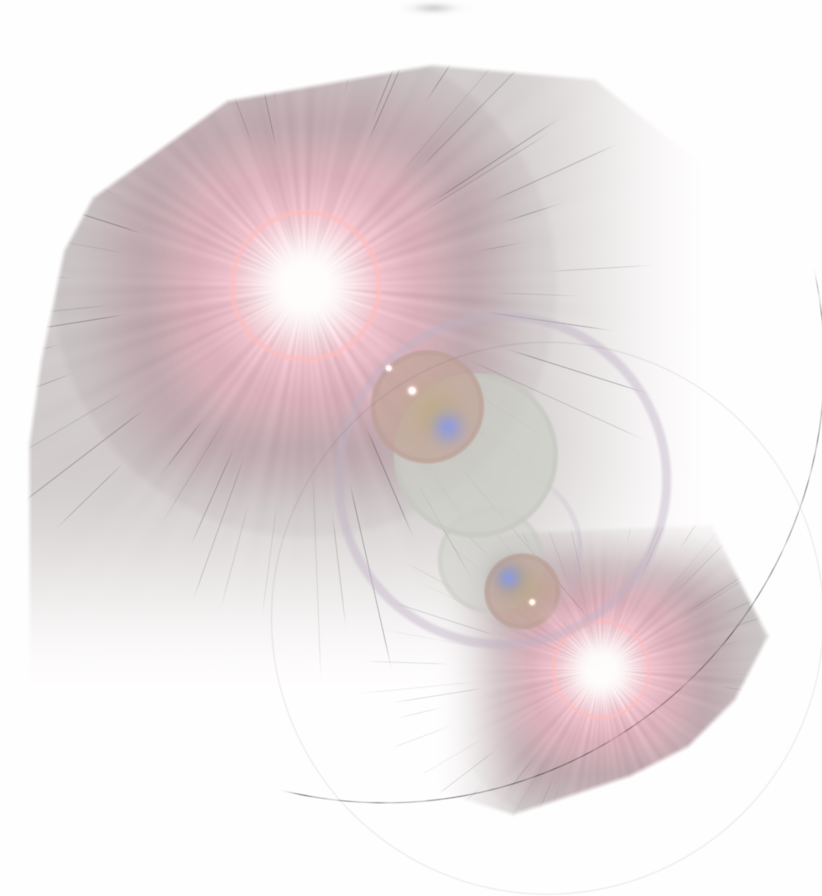
Write a Shadertoy shader that draws this background.

```glsl
// Two rosy lens flares with clipped halos, fine rays and translucent ghost discs on white.

// Layout, in units of canvas height
const vec2 SUN_A = vec2(0.341, 0.681), SUN_B = vec2(0.671, 0.253);
const float RING_A = 0.082, RING_B = 0.0534;
const float RAY_COUNT = 54.0;

// Palette
const vec3 WHITE = vec3(1.0, 0.995, 0.995);
const vec3 ROSE = vec3(0.93, 0.76, 0.80);
const vec3 PINK = vec3(0.86, 0.70, 0.74);
const vec3 MAUVE = vec3(0.75, 0.67, 0.69);
const vec3 GRAY = vec3(0.79, 0.77, 0.77);
const vec3 SAGE = vec3(0.80, 0.81, 0.78);
const vec3 AMBER = vec3(0.76, 0.65, 0.61);
const vec3 OCHRE = vec3(0.75, 0.67, 0.50);
const vec3 BLUE = vec3(0.56, 0.61, 0.87);
const vec3 VIOLET = vec3(0.75, 0.70, 0.77);

float pixel;

float hash(float n) { return fract(sin(n * 91.17) * 4375.85); }

vec2 gradient(vec2 cell) {
    float a = 6.2832 * hash(dot(cell, vec2(1.37, 7.91)));
    return vec2(cos(a), sin(a));
}

float gradientNoise(vec2 p) {
    vec2 i = floor(p), f = p - i, u = f * f * (3.0 - 2.0 * f), e = vec2(0, 1);
    return mix(mix(dot(gradient(i), f), dot(gradient(i + e.yx), f - e.yx), u.x),
               mix(dot(gradient(i + e), f - e), dot(gradient(i + 1.0), f - 1.0), u.x), u.y);
}

float inside(float d, float blur) { return 1.0 - smoothstep(-blur, blur, d); }
float spot(vec2 p, vec2 c, float r) { vec2 d = (p - c) / r; return exp(-dot(d, d)); }
float stroke(float d, float width) { return inside(abs(d) - width, max(pixel, width * 0.6)); }

// Signed distance to a convex outline given clockwise
float outline(vec2 p, vec2 corners[9]) {
    float d = -1.0;
    for (int i = 0; i < 8; i++) {
        vec2 e = normalize(corners[i + 1] - corners[i]);
        d = max(d, dot(p - corners[i], vec2(-e.y, e.x)));
    }
    return d;
}

// Halo tinted by distance, fading along the two directions in side
vec3 halo(vec2 d, float ring, vec2 side, float fadeStart, float fadeEnd, float mask) {
    float r = length(d) / ring;
    vec2 q = abs(d) / ring;
    float box = pow(q.x * q.x * q.x + q.y * q.y * q.y, 1.0 / 3.0);
    vec3 c = mix(WHITE, ROSE, smoothstep(0.25, 1.15, r));
    c = mix(c, PINK, smoothstep(1.0, 1.6, r));
    c = mix(c, MAUVE, smoothstep(1.4, 2.3, box));
    c = mix(c, GRAY, smoothstep(2.1, 3.3, box));
    // Pale streaks and the bright ring
    float streak = gradientNoise(normalize(d + 1e-5) * 17.0 + 40.0);
    c += 0.13 * streak * smoothstep(0.3, 0.9, r) * exp(-0.5 * r);
    c = mix(c, vec3(1.0, 0.75, 0.75), 0.65 * stroke(r - 1.0, 0.035));
    vec2 fade = 1.0 - smoothstep(vec2(fadeStart), vec2(fadeEnd), d * side);
    float strength = fade.x * fade.y * mix(1.0, 0.85, smoothstep(3.35, 3.5, r));
    return mix(vec3(1), c, strength * mask);
}

// Thin dark rays with scattered angles and lengths
float rays(vec2 d, float ring) {
    float sum = 0.0;
    for (float i = 0.0; i < RAY_COUNT; i++) {
        float a = 6.2832 * (i + hash(i + 3.0)) / RAY_COUNT;
        vec2 dir = vec2(cos(a), sin(a));
        float along = dot(d, dir) / ring, across = dot(d, vec2(-dir.y, dir.x));
        float start = 1.8 + 1.6 * hash(i + 17.0), end = start + 0.8 + 2.2 * hash(i + 31.0);
        float span = smoothstep(start, start + 0.4, along) * (1.0 - smoothstep(end - 0.5, end, along));
        sum += span * (0.04 + 0.16 * hash(i + 53.0)) * stroke(across, 0.0007);
    }
    return min(sum, 0.4);
}

// Translucent disc with a slightly darker rim
vec3 ghost(vec3 base, vec2 p, vec2 c, float r, vec3 tint, float alpha) {
    float d = length(p - c) - r;
    base = mix(base, tint, alpha * inside(d, 0.002));
    return mix(base, tint * 0.94, 0.5 * alpha * stroke(d + 0.002, 0.003));
}

void mainImage(out vec4 fragColor, in vec2 fragCoord) {
    pixel = 1.0 / iResolution.y;
    vec2 p = fragCoord * pixel, a = p - SUN_A, b = p - SUN_B;

    // Clipped halos
    float maskA = inside(outline(p, vec2[9](vec2(0.033, 0.362), vec2(0.033, 0.505), vec2(0.046, 0.596),
        vec2(0.072, 0.720), vec2(0.104, 0.779), vec2(0.254, 0.887), vec2(0.482, 0.927),
        vec2(0.664, 0.911), vec2(0.781, 0.818))), 0.004);
    float maskB = inside(outline(p, vec2[9](vec2(0.651, 0.408), vec2(0.794, 0.414), vec2(0.857, 0.290),
        vec2(0.820, 0.219), vec2(0.768, 0.167), vec2(0.703, 0.134), vec2(0.573, 0.091),
        vec2(0.495, 0.115), vec2(0.470, 0.140))), 0.004);
    vec3 col = WHITE * halo(a, RING_A, vec2(1, -1), 0.18, 0.46, maskA);
    col *= halo(b, RING_B, vec2(-1, 1), 0.065, 0.19, maskB);
    col *= 1.0 - rays(a, RING_A) * maskA - 0.5 * rays(b, RING_B) * maskB;

    // Ghost rings and discs
    float hoop = length(p - vec2(0.561, 0.464)) - 0.183;
    col = mix(col, VIOLET, 0.45 * stroke(hoop, 0.005));
    col = mix(col, VIOLET, 0.25 * stroke(length(p - vec2(0.561, 0.388)) - 0.086, 0.003) * smoothstep(0.58, 0.64, p.x));
    col = ghost(col, p, vec2(0.548, 0.375), 0.059, SAGE, 0.5);
    col = ghost(col, p, vec2(0.531, 0.492), 0.091, SAGE, 0.75);
    col = ghost(col, p, vec2(0.477, 0.546), 0.0625, AMBER, 0.75);
    col = ghost(col, p, vec2(0.583, 0.340), 0.0417, AMBER, 0.75);
    col = mix(col, OCHRE, 0.7 * spot(p, vec2(0.487, 0.537), 0.028));
    col = mix(col, OCHRE, 0.5 * spot(p, vec2(0.585, 0.343), 0.020));
    col = mix(col, vec3(0.58), 0.5 * spot(p, vec2(0.568, 0.355), 0.020));
    col = mix(col, BLUE, 0.9 * spot(p, vec2(0.500, 0.523), 0.016));
    col = mix(col, BLUE, 0.9 * spot(p, vec2(0.568, 0.355), 0.011));
    col = mix(col, ROSE, 0.5 * (spot(p, vec2(0.417, 0.609), 0.015) + spot(p, vec2(0.620, 0.310), 0.012)));
    col += 0.6 * (spot(p, vec2(0.434, 0.589), 0.003) + spot(p, vec2(0.460, 0.564), 0.004) + spot(p, vec2(0.594, 0.328), 0.003));

    // Large broken arcs
    vec2 q = p - vec2(0.430, 0.594);
    float broken = 0.6 + 0.7 * gradientNoise(normalize(q + 1e-5) * 30.0);
    float sweep = smoothstep(-0.12, -0.09, q.x) * (1.0 - smoothstep(0.08, 0.11, q.y));
    col *= 1.0 - 0.4 * broken * sweep * stroke(length(q) - 0.490, 0.0008);
    col *= 1.0 - 0.05 * stroke(length(p - vec2(0.611, 0.310)) - 0.308, 0.001);

    // Stray smudge at the top
    col *= 1.0 - 0.16 * spot((p - vec2(0.484, 0.991)) * vec2(1, 4), vec2(0), 0.020);
    fragColor = vec4(clamp(col, 0.0, 1.0), 1.0);
}
```
